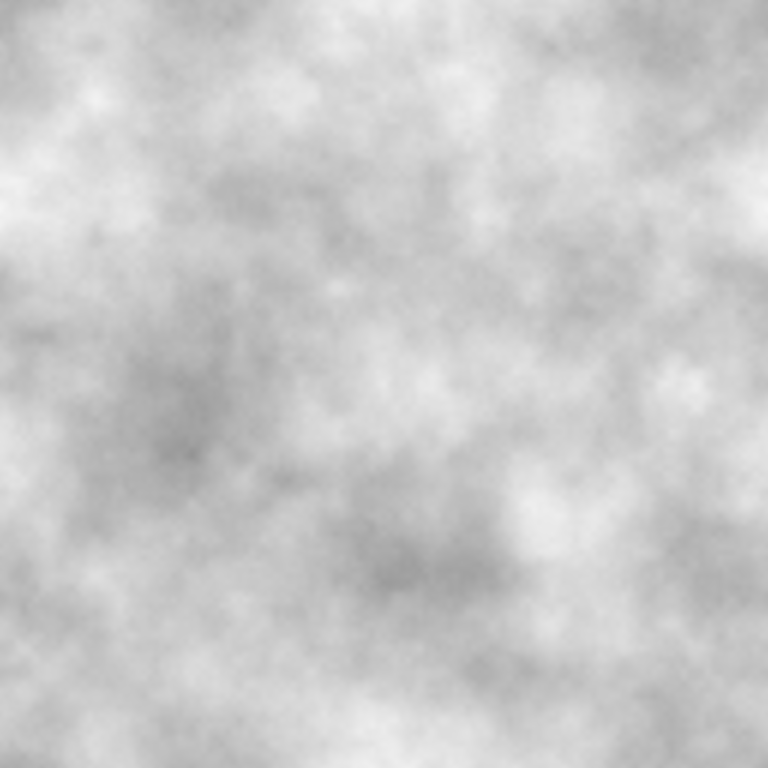
A WebGL 1 fragment shader for this texture:

```glsl
precision highp float;

uniform vec2 u_resolution;

float hash(vec2 p) {
  vec3 q = fract(p.xyx * vec3(0.1031, 0.1030, 0.0973));
  q += dot(q, q.yzx + 33.33);
  return fract((q.x + q.y) * q.z);
}

// Value noise that wraps after "period" cells
float wrappedNoise(vec2 p, float period, float seed) {
  vec2 cell = floor(p);
  vec2 f = p - cell;
  vec2 blend = f * f * (3.0 - 2.0 * f);
  vec2 lo = mod(cell, period) + seed;
  vec2 hi = mod(cell + 1.0, period) + seed;
  float bottom = mix(hash(lo), hash(vec2(hi.x, lo.y)), blend.x);
  float top = mix(hash(vec2(lo.x, hi.y)), hash(hi), blend.x);
  return mix(bottom, top, blend.y);
}

// Broad clouds, then octaves of puffs down to faint grain
float cloud(vec2 uv) {
  float sum = 0.85 * wrappedNoise(uv * 4.0, 4.0, 37.0);
  float amplitude = 0.62;
  float period = 8.0;
  for (int i = 1; i < 6; i++) {
    sum += amplitude * wrappedNoise(uv * period, period, 37.0 + 151.0 * float(i));
    amplitude *= 0.56;
    period *= 2.0;
  }
  return sum;
}

void main() {
  vec2 uv = gl_FragCoord.xy / u_resolution;
  // Subtracting a flipped, shifted copy fixes the average and favours no direction
  float density = cloud(uv) - cloud(uv.yx + vec2(0.5, 0.25));
  // Hold back the highlights slightly
  density -= 0.06 * density * density;
  float grey = 0.794 + 0.215 * density;
  gl_FragColor = vec4(vec3(clamp(grey, 0.0, 1.0)), 1.0);
}
```
